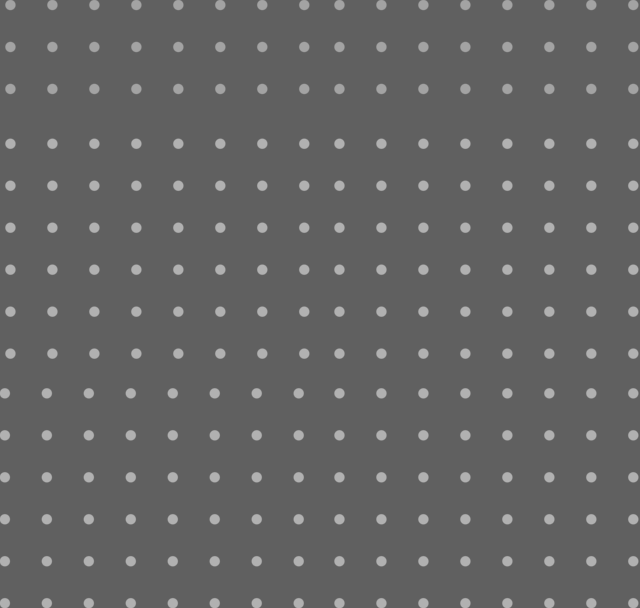
A WebGL 2 fragment shader for this pattern:

```glsl
#version 300 es
precision highp float;

uniform vec2 u_resolution;
out vec4 fragColor;

// Lengths are fractions of the canvas width
const float PITCH = 0.06559;
const float DOT_RADIUS = 0.0080;
const float EDGE_SOFTNESS = 0.0013;

const vec3 BACKGROUND = vec3(0.378);
const vec3 BRIGHT_DOT = vec3(0.695);
const vec3 DIM_DOT = vec3(0.640);

// Distance to the nearest dot centre of a square lattice through firstDot
float latticeDistance(vec2 p, vec2 firstDot, float pitch) {
    vec2 cell = fract((p - firstDot) / pitch + 0.5) - 0.5;
    return length(cell) * pitch;
}

// Smooth disc coverage
float discMask(float dist, float radius, float softness) {
    return 1.0 - smoothstep(radius - softness, radius + softness, dist);
}

// Each block of the sheet starts its own lattice, leaving uneven seams
vec2 blockOrigin(bool rightHalf, bool topBand, bool bottomBand) {
    float x = rightHalf ? 0.5304 : (bottomBand ? 0.0076 : 0.0163);
    float y = topBand ? 0.0078 : (bottomBand ? 0.6146 : 0.2246);
    return vec2(x, y);
}

void main() {
    // y runs down from the top edge
    vec2 p = vec2(gl_FragCoord.x, u_resolution.y - gl_FragCoord.y) / u_resolution.x;

    bool rightHalf = p.x > 0.503;
    bool topBand = p.y < 0.182;
    bool bottomBand = p.y > 0.583;

    vec2 origin = blockOrigin(rightHalf, topBand, bottomBand);
    float dist = latticeDistance(p, origin, PITCH);
    float softness = max(EDGE_SOFTNESS, 0.6 / u_resolution.x);
    float mask = discMask(dist, DOT_RADIUS, softness);

    // The top band is slightly faded
    vec3 dotColor = topBand ? DIM_DOT : BRIGHT_DOT;
    fragColor = vec4(mix(BACKGROUND, dotColor, mask), 1.0);
}
```
